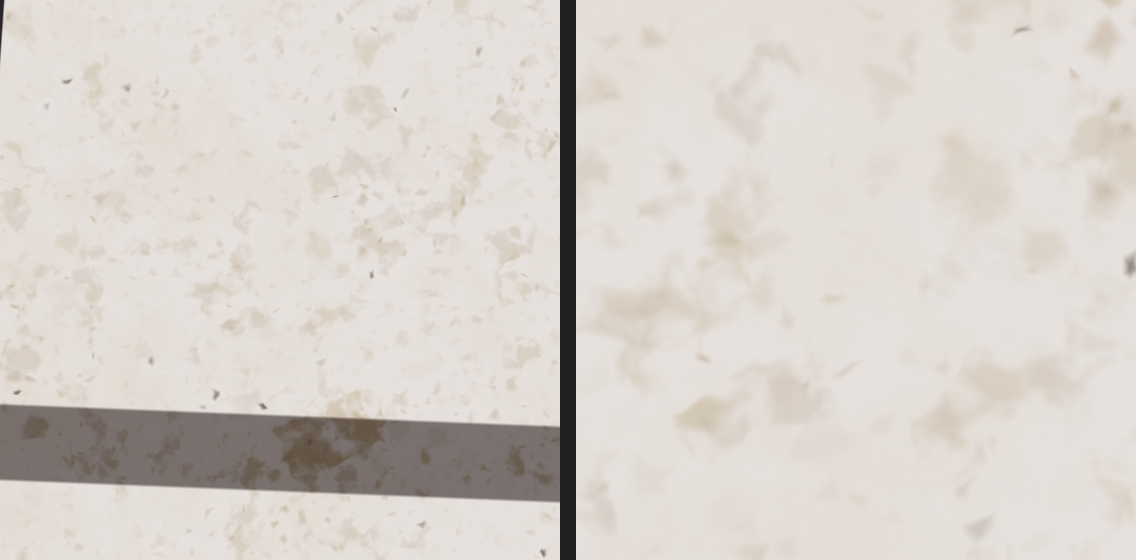
Left: the whole. Right: its middle third, enlarged.
Reproduce this texture procedurally as a Shadertoy shader.

```glsl
// Pale polished limestone with tan fragments, crossed by a soft slanted shadow band.

#define STONE vec3(0.902, 0.882, 0.868)
#define WARM_STONE vec3(0.880, 0.845, 0.800)
#define TAN vec3(0.70, 0.61, 0.45)
#define TAUPE vec3(0.71, 0.64, 0.57)
#define DARK_SPECK vec3(0.36, 0.31, 0.26)
#define SHADE vec3(0.530, 0.505, 0.506)
#define SHADE_TOP 0.278
#define SHADE_BOTTOM 0.143
#define SHADE_SLOPE 0.040
#define SOFTNESS 0.0035
#define CHIP_BLUR 0.0055
#define STAIN_GAIN 1.0

float hash(vec2 p) {
    vec3 q = fract(vec3(p.xyx) * 0.1031);
    q += dot(q, q.yzx + 33.33);
    return fract((q.x + q.y) * q.z);
}

mat2 rotation(float angle) {
    float c = cos(angle), s = sin(angle);
    return mat2(c, -s, s, c);
}

float cornerSlope(vec2 corner, vec2 offset) {
    float angle = 6.2832 * hash(corner);
    return dot(vec2(cos(angle), sin(angle)), offset);
}

float gradientNoise(vec2 p) {
    vec2 i = floor(p), f = p - i;
    vec2 u = f * f * f * (f * (f * 6.0 - 15.0) + 10.0);
    vec2 e = vec2(0.0, 1.0);
    float low = mix(cornerSlope(i, f), cornerSlope(i + e.yx, f - e.yx), u.x);
    float high = mix(cornerSlope(i + e.xy, f - e.xy), cornerSlope(i + e.yy, f - e.yy), u.x);
    return mix(low, high, u.y);
}

float fbm(vec2 p) {
    float sum = 0.0, amplitude = 0.6;
    for (int i = 0; i < 4; i++) {
        sum += amplitude * gradientNoise(p);
        p = rotation(0.6) * p * 2.03 + 17.0;
        amplitude *= 0.55;
    }
    return sum;
}

// Distance to a random five-sided fragment
float fragment(vec2 p, float radius, vec2 seed) {
    float d = -1.0;
    for (int i = 0; i < 5; i++) {
        vec2 key = seed + float(i) * 7.3;
        float angle = 1.2566 * (float(i) + 0.7 * hash(key));
        float reach = radius * (0.5 + 0.5 * hash(key + 3.1));
        d = max(d, dot(p, vec2(cos(angle), sin(angle))) - reach);
    }
    return d;
}

// One size class of scattered fragments: x = opacity, y = hue choice
vec2 chips(vec2 p, float scale, float share, float seed) {
    vec2 cell = floor(p * scale);
    vec2 result = vec2(0.0);
    for (int y = -1; y <= 1; y++)
    for (int x = -1; x <= 1; x++) {
        vec2 id = cell + vec2(x, y);
        vec2 key = id + seed;
        if (hash(key + 0.7) > share) continue;
        vec2 centre = id + 0.15 + 0.7 * vec2(hash(key + 11.2), hash(key + 23.4));
        vec2 q = rotation(0.5 + 2.6 * (hash(key + 31.6) - 0.5)) * (p * scale - centre);
        q.y *= mix(1.0, 2.0, hash(key + 43.8));
        float d = fragment(q, mix(0.16, 0.46, hash(key + 57.1)), key);
        float edge = min(CHIP_BLUR * scale, 0.22);
        float strength = hash(key + 61.9);
        float opacity = (1.0 - smoothstep(-edge, edge, d)) * mix(0.2, 1.0, strength * strength);
        if (opacity > result.x) result = vec2(opacity, hash(key + 73.5));
    }
    return result;
}

vec3 stain(vec3 stone, vec2 chip, float amount) {
    return mix(stone, mix(TAN, TAUPE, chip.y), clamp(chip.x * amount * STAIN_GAIN, 0.0, 1.0));
}

void mainImage(out vec4 fragColor, in vec2 fragCoord) {
    vec2 uv = fragCoord / iResolution.xy;
    vec2 p = uv + 0.010 * vec2(gradientNoise(uv * 36.0), gradientNoise(uv * 36.0 + 9.0));

    // Shadow coverage between two slanted edges
    float height = uv.y + SHADE_SLOPE * uv.x;
    float shadow = smoothstep(-SOFTNESS, SOFTNESS, height - SHADE_BOTTOM)
                 * smoothstep(-SOFTNESS, SOFTNESS, SHADE_TOP - height);
    float gain = 1.0 + 0.8 * shadow;

    // Cloudy ground, warmer towards the left
    float cloud = fbm(p * 5.0);
    float mottle = fbm(p * 19.0 + 4.0);
    float warmth = 0.20 + 0.8 * cloud + 0.5 * mottle + 0.3 * (0.4 - uv.x);
    vec3 stone = mix(STONE, WARM_STONE, clamp(warmth, 0.0, 1.0));

    // Soft irregular smudges, denser in clusters and darker in the shadow
    float cluster = smoothstep(-0.2, 0.3, fbm(p * 4.0 + 31.0));
    float smudge = smoothstep(0.10, 0.36, fbm(p * 15.0 + 71.0) + 0.22 * (cluster - 0.5));
    vec3 smudgeColor = mix(TAN, TAUPE, smoothstep(-0.2, 0.2, gradientNoise(p * 9.0 + 3.0)));
    stone = mix(stone, smudgeColor, smudge * mix(0.24, 0.60, shadow));

    // Fragments from large and faint to small and strong
    float patchy = smoothstep(-0.35, 0.25, mottle);
    stone = stain(stone, chips(p, 7.0, 0.32, 5.0), 0.24 * gain * patchy);
    stone = stain(stone, chips(p, 15.0, 0.34, 41.0), 0.42 * gain * patchy * mix(0.4, 1.0, cluster));
    stone = stain(stone, chips(p, 30.0, 0.32, 87.0), 0.50 * gain * mix(0.3, 1.0, cluster));
    stone = stain(stone, chips(p, 52.0, 0.24, 139.0), 0.50 * gain * mix(0.3, 1.0, cluster));

    // Large stained block reaching into the shadow
    vec2 q = rotation(0.45) * (p - vec2(0.585, 0.222));
    float block = max(abs(q.x) - 0.085, abs(q.y) - 0.052);
    float blockCover = 1.0 - smoothstep(-SOFTNESS, SOFTNESS, block);
    stone = mix(stone, TAN, blockCover * mix(0.35, 0.75, shadow) * smoothstep(-0.25, 0.25, mottle));

    // Sparse dark pits, mostly faint
    float pits = chips(p, 46.0, 0.014, 211.0).x;
    stone = mix(stone, DARK_SPECK, min(0.75 * pits, 1.0));

    // Shadow and the dark sliver at the upper left corner
    stone += 0.006 * gradientNoise(uv * 110.0);
    stone *= mix(vec3(1.0), SHADE, shadow);
    float sliver = smoothstep(-0.002, 0.002, 0.07 * (uv.y - 0.89) - uv.x);
    fragColor = vec4(mix(stone, vec3(0.16, 0.15, 0.16), sliver), 1.0);
}
```
